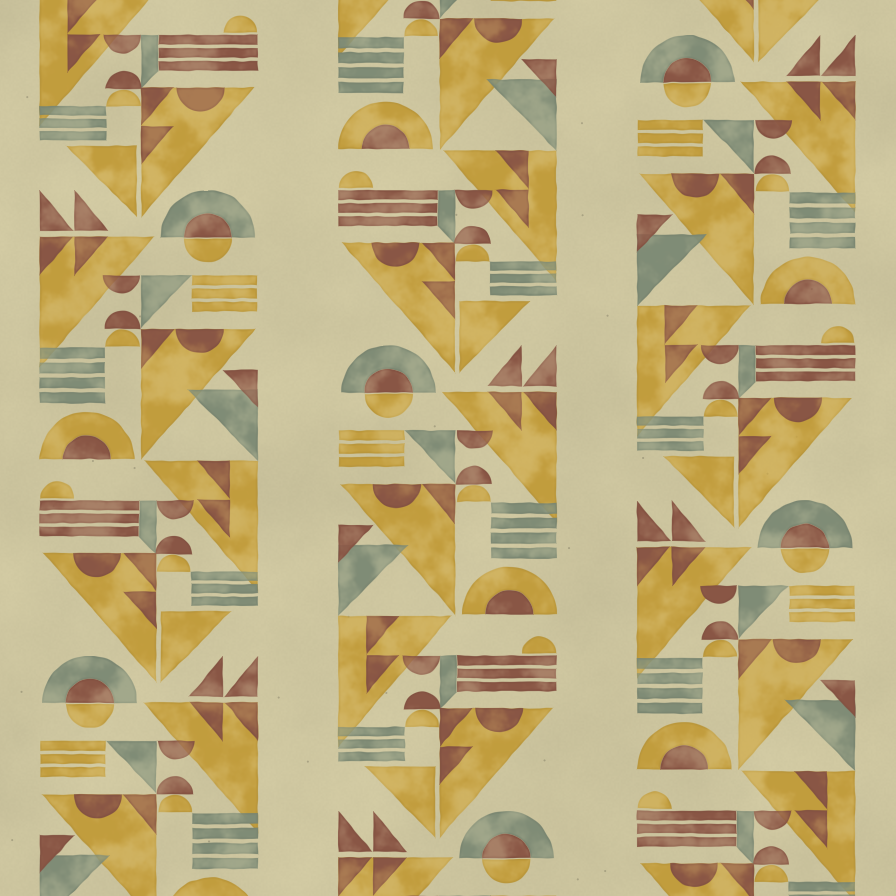
Give the GLSL for this pattern, as a Shadertoy shader.

```glsl
const float CANVAS = 768.0;          // design units per canvas height
const float COLUMN_PITCH = 256.0;
const float COLUMN_MARGIN = 34.0;
const float MOTIF_WIDTH = 187.0;
const float MOTIF_PITCH = 399.0;
const float FIRST_ROW = 163.0;
const float COLUMN_DROP = 133.0;     // each column steps down a third of a motif

const vec3 PAPER = vec3(0.80, 0.77, 0.62);
const vec3 OCHRE = vec3(0.79, 0.64, 0.25);
const vec3 SAGE = vec3(0.52, 0.57, 0.48);
const vec3 BRICK = vec3(0.56, 0.35, 0.28);

float hash(vec2 p) {
    vec3 h = fract(p.xyx * 0.1031);
    h += dot(h, h.yzx + 33.33);
    return fract((h.x + h.y) * h.z);
}

float noise(vec2 p) {
    vec2 i = floor(p), f = fract(p);
    f = f * f * (3.0 - 2.0 * f);
    return mix(mix(hash(i), hash(i + vec2(1, 0)), f.x),
               mix(hash(i + vec2(0, 1)), hash(i + 1.0), f.x), f.y);
}

float fbm(vec2 p) {
    float sum = 0.0, amp = 0.53;
    for (int i = 0; i < 4; i++) {
        sum += amp * noise(p);
        p = mat2(1.6, 1.2, -1.2, 1.6) * p + 17.0;
        amp *= 0.5;
    }
    return sum;
}

// Right-angled triangle: signed legs run from the corner
float tri(vec2 p, vec2 corner, vec2 legs) {
    vec2 q = (p - corner) * sign(legs), l = abs(legs);
    return max(max(-q.x, -q.y), (dot(q, l.yx) - l.x * l.y) / length(l));
}

// Half disc: side 1 is a dome, -1 is a bowl
float halfDisc(vec2 p, vec2 centre, float radius, float side) {
    return max(length(p - centre) - radius, side * (p.y - centre.y));
}

float arch(vec2 p, vec2 centre) {
    return max(halfDisc(p, centre, 40.5, 1.0), 20.5 - length(p - centre));
}

// Stack of horizontal bars
float bars(vec2 p, vec2 corner, vec2 size, float count, float pitch) {
    vec2 q = p - corner - 0.5 * size;
    q.y -= pitch * clamp(round(q.y / pitch), 0.0, count - 1.0);
    vec2 d = abs(q) - 0.5 * size;
    return max(d.x, d.y);
}

float ochreShapes(vec2 p) {
    float d = tri(p, vec2(0, 40), vec2(98, 112));
    d = min(d, halfDisc(p, vec2(144, 41.5), 20.5, -1.0));
    d = min(d, bars(p, vec2(130.5, 73), vec2(56, 8.4), 3.0, 11.3));
    d = min(d, halfDisc(p, vec2(71, 134), 14.5, 1.0));
    d = min(d, tri(p, vec2(87, 119), vec2(98, 112)));
    d = min(d, arch(p, vec2(40.5, 230.5)));
    d = min(d, tri(p, vec2(187, 232), vec2(-97, 112)));
    d = min(d, halfDisc(p, vec2(15, 264), 14.5, 1.0));
    d = min(d, halfDisc(p, vec2(115, 327), 14.5, 1.0));
    d = min(d, tri(p, vec2(100, 311), vec2(-97, 111)));
    return min(d, tri(p, vec2(104, 361), vec2(60, 61)));
}

float sageShapes(vec2 p) {
    float d = arch(p, vec2(144, 40.5));
    d = min(d, tri(p, vec2(87, 73), vec2(43, 45)));
    d = min(d, bars(p, vec2(0, 135), vec2(56, 9.3), 4.0, 12.8));
    d = min(d, tri(p, vec2(187, 171), vec2(-60, 61)));
    d = min(d, max(tri(p, vec2(100, 266), vec2(-45, 46)), 85.5 - p.x));
    return min(d, bars(p, vec2(130, 327), vec2(57, 7.8), 3.0, 10.7));
}

float brickShapes(vec2 p) {
    float d = halfDisc(p, vec2(144, 40.5), 20.5, 1.0);
    for (float i = 0.0; i < 2.0; i++) {
        d = min(d, tri(p, vec2(30.0 * i, 35), vec2(29, -35)));
        d = min(d, tri(p, vec2(30.0 * i, 40), vec2(28.5, 33)));
        d = min(d, tri(p, vec2(163, 232.0 + 33.5 * i), vec2(-28, 32.5)));
        d = min(d, tri(p, vec2(100, 311.0 + 33.0 * i), vec2(-28, 32.5)));
    }
    d = min(d, halfDisc(p, vec2(70, 73), 15.7, -1.0));
    d = min(d, halfDisc(p, vec2(71, 119), 15.5, 1.0));
    d = min(d, halfDisc(p, vec2(137, 119), 20.5, -1.0));
    d = min(d, tri(p, vec2(87, 119), vec2(28.5, 34)));
    d = min(d, tri(p, vec2(187, 154), vec2(-30, 32)));
    d = min(d, halfDisc(p, vec2(40.5, 230.5), 20.5, 1.0));
    d = min(d, bars(p, vec2(0, 266), vec2(85, 8.2), 3.0, 11.2));
    d = min(d, halfDisc(p, vec2(116, 266), 16.0, -1.0));
    d = min(d, halfDisc(p, vec2(115, 312), 15.5, 1.0));
    return min(d, halfDisc(p, vec2(49, 311), 20.5, -1.0));
}

// Translucent wash with pooled pigment along its rim
vec3 wash(vec3 base, vec3 ink, float d, float pigment, float aa) {
    float rim = smoothstep(-2.5, 0.0, d);
    float strength = min(mix(0.66, 1.0, pigment) + 0.1 * rim, 1.0);
    vec3 tone = ink * (1.04 - 0.08 * pigment - 0.05 * rim);
    return mix(base, tone, strength * smoothstep(aa, -aa, d));
}

vec3 agedPaper(vec2 p) {
    float mottling = fbm(p * 0.012) - 0.5;
    float grain = noise(p * 0.7) - 0.5;
    vec2 cell = floor(p / 32.0);
    vec2 spot = (cell + 0.2 + 0.6 * vec2(hash(cell), hash(cell + 71.0))) * 32.0;
    float speck = step(0.94, hash(cell + 13.0)) * smoothstep(1.4, 0.3, length(p - spot));
    return PAPER * (1.0 + 0.09 * mottling + 0.015 * grain - 0.18 * speck);
}

void mainImage(out vec4 fragColor, in vec2 fragCoord) {
    float unit = CANVAS / iResolution.y;
    vec2 p = fragCoord * unit;
    p.y = CANVAS - p.y;
    vec2 wobble = vec2(noise(p * 0.13), noise(p * 0.13 + 50.0)) - 0.5;
    vec2 q = p + wobble;

    // Dropped columns; alternate motifs are mirrored and may overhang the next
    float column = floor(q.x / COLUMN_PITCH);
    float start = FIRST_ROW + COLUMN_DROP * column;
    vec3 d = vec3(1e4);
    for (float k = 0.0; k < 2.0; k++) {
        float row = floor((q.y - start) / MOTIF_PITCH) - k;
        vec2 m = q - vec2(column * COLUMN_PITCH + COLUMN_MARGIN, start + row * MOTIF_PITCH);
        if (mod(row + column, 2.0) > 0.5) m.x = MOTIF_WIDTH - m.x;
        d = min(d, vec3(ochreShapes(m), sageShapes(m), brickShapes(m)));
    }

    float pigment = smoothstep(0.25, 0.7, fbm(p * 0.045 + 9.0));
    float aa = 0.75 * unit;
    vec3 col = agedPaper(p);
    col = wash(col, OCHRE, d.x, pigment, aa);
    col = wash(col, SAGE, d.y, pigment, aa);
    col = wash(col, BRICK, d.z, pigment, aa);
    fragColor = vec4(col, 1.0);
}
```
